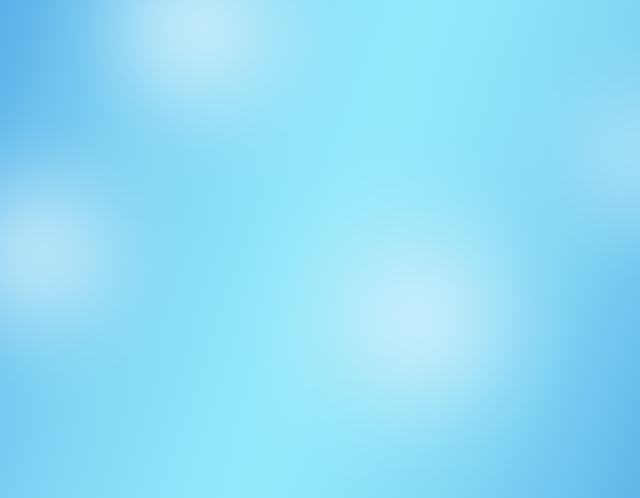
Give the GLSL for this background, as a WebGL 2 fragment shader.

```glsl
#version 300 es
precision highp float;
// Soft sky-blue backdrop: a slanted cyan ridge fades to deeper blue on
// both sides, and four pale Gaussian glows are blended over it.
// Lengths are in canvas heights, except the ridge, which uses widths.

uniform vec2 u_resolution;
out vec4 fragColor;

const vec3 CYAN = vec3(0.575, 0.910, 0.982);
const vec3 BLUE = vec3(0.355, 0.700, 0.912);
const vec3 HAZE = vec3(0.800, 0.935, 0.985);

// Each glow: centre (x, y as canvas fractions), spread, strength
const int GLOW_COUNT = 4;
const vec4 GLOWS[GLOW_COUNT] = vec4[](
    vec4(0.310, 0.945, 0.130, 0.82),
    vec4(0.652, 0.360, 0.140, 0.84),
    vec4(0.062, 0.492, 0.125, 0.72),
    vec4(1.010, 0.690, 0.120, 0.48)
);

// Cyan along a line leaning right with height, blue far from it
vec3 slantedRidge(vec2 uv, float bottomX, float topX, float reach) {
    float away = abs(uv.x - mix(bottomX, topX, uv.y));
    float fade = pow(min(away / reach, 1.1), 1.5);
    return mix(CYAN, BLUE, fade);
}

// Bell-shaped falloff around a centre
float softGlow(vec2 p, vec2 centre, float spread) {
    vec2 offset = (p - centre) / spread;
    return exp(-0.5 * dot(offset, offset));
}

vec3 addGlows(vec3 base, vec2 uv, float aspect) {
    vec2 scale = vec2(aspect, 1.0);
    vec3 color = base;
    for (int i = 0; i < GLOW_COUNT; i++) {
        vec4 glow = GLOWS[i];
        float amount = glow.w * softGlow(uv * scale, glow.xy * scale, glow.z);
        color = mix(color, HAZE, amount);
    }
    return color;
}

void main() {
    vec2 uv = gl_FragCoord.xy / u_resolution;
    float aspect = u_resolution.x / u_resolution.y;
    vec3 sky = slantedRidge(uv, 0.39, 0.67, 0.65);
    fragColor = vec4(addGlows(sky, uv, aspect), 1.0);
}
```
